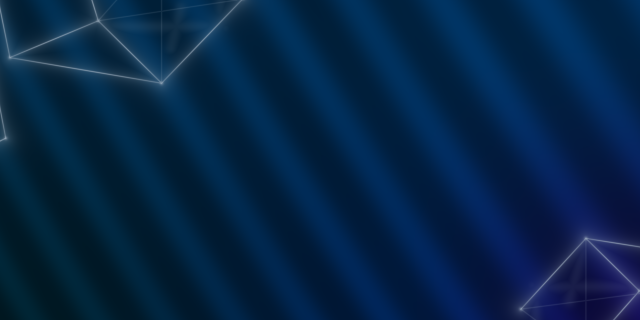
Reproduce this background procedurally as a Shadertoy shader.

```glsl
#define STRIPE_SLANT 0.55
#define STRIPE_FAN 0.05
#define STRIPE_DARK 0.80
#define STRIPE_BRIGHT 1.27
#define LINE_WIDTH 0.0024
#define HALO_SIZE 0.020
#define HALO_GAIN 0.24
#define NODE_SIZE 0.006
#define GLOW_COLOR vec3(0.66, 0.72, 0.78)

const float TAU = 6.2831853;

// Vertices of the upper left and lower right wireframes
const vec2 A = vec2(0.031, 0.820);
const vec2 B = vec2(0.307, 0.935);
const vec2 C = vec2(0.505, 0.740);
const vec2 D = vec2(0.760, 1.005);
const vec2 E = vec2(1.831, 0.255);
const vec2 F = vec2(1.628, 0.034);
const vec2 G = vec2(1.998, 0.091);
const vec2 H = vec2(0.018, 0.568);

const vec2 nodes[8] = vec2[8](A, B, C, D, E, F, G, H);

// Bright edges, each as start and end
const vec4 edges[12] = vec4[12](
    vec4(A, B), vec4(A, C), vec4(B, C), vec4(C, D),
    vec4(A, -0.04, 1.17), vec4(B, 0.275, 1.04),
    vec4(H, -0.04, 0.87), vec4(H, -0.03, 0.545),
    vec4(E, F), vec4(E, G), vec4(E, 2.04, 0.222), vec4(G, 1.90, -0.02));

// Thin edges first, then soft beams
const vec4 backEdges[12] = vec4[12](
    vec4(B, 0.40, 1.04), vec4(C, 0.505, 1.05), vec4(B, 0.74, 1.0),
    vec4(E, 1.831, -0.05), vec4(F, 2.04, 0.088), vec4(F, 1.70, -0.02),
    vec4(0.34, 0.917, 0.70, 0.917), vec4(0.69, 0.92, 0.69, 1.03),
    vec4(0.565, 0.974, 0.535, 0.85), vec4(1.667, 0.104, 2.0, 0.104),
    vec4(1.674, 0.104, 1.674, -0.03), vec4(E, 1.779, 0.06));

// Distance to a segment, and the position along it from 0 to 1
vec2 segmentSpan(vec2 p, vec4 s) {
    vec2 along = s.zw - s.xy;
    vec2 offset = p - s.xy;
    float t = clamp(dot(offset, along) / dot(along, along), 0.0, 1.0);
    return vec2(length(offset - along * t), t);
}

float softLine(float d, float width) {
    return exp(-d * d / (width * width));
}

// Corner hues, blended and modulated by slanted folds
vec3 foldedBackdrop(vec2 p) {
    float across = clamp(p.x * 0.5, 0.0, 1.0);
    vec3 top = mix(vec3(0.0, 0.145, 0.25), vec3(0.0, 0.165, 0.325), across);
    vec3 bottom = mix(vec3(0.0, 0.115, 0.16), vec3(0.0, 0.115, 0.295), smoothstep(0.0, 0.75, across));
    bottom = mix(bottom, vec3(0.055, 0.03, 0.27), smoothstep(0.6, 1.0, across));
    vec3 base = mix(bottom, top, smoothstep(-0.1, 0.95, p.y));

    // Folds widen toward the right, with narrow crests
    float u = p.x - (STRIPE_SLANT + STRIPE_FAN * p.x) * (1.0 - p.y);
    float phase = 4.846 * u - 0.522 * u * u + 0.302;
    float fold = pow(0.5 + 0.5 * cos(TAU * phase), 1.35);
    fold += 0.07 * sin(9.0 * u + 2.0 * p.y) * sin(5.0 * p.y + 3.0 * u);
    return base * mix(STRIPE_DARK, STRIPE_BRIGHT, fold);
}

float wireframeLight(vec2 p) {
    float core = 0.0;
    float halo = 0.0;
    for (int i = 0; i < 12; i++) {
        // Edges glint most near their middle
        vec2 span = segmentSpan(p, edges[i]);
        float glint = 0.20 + 0.22 * sin(0.5 * TAU * span.y);
        core = max(core, glint * softLine(span.x, LINE_WIDTH));
        halo = max(halo, exp(-span.x / HALO_SIZE));

        float back = segmentSpan(p, backEdges[i]).x;
        if (i < 6) core = max(core, 0.12 * softLine(back, LINE_WIDTH));
        else halo = max(halo, 0.42 * softLine(back, HALO_SIZE));
    }

    // Sparks with a wide bloom at the vertices
    float spark = 0.0;
    for (int i = 0; i < 8; i++) {
        float d = length(p - nodes[i]);
        spark += 0.28 * softLine(d, NODE_SIZE) + 0.11 * exp(-d / 0.035);
    }
    return core + HALO_GAIN * halo + spark;
}

void mainImage(out vec4 fragColor, in vec2 fragCoord) {
    vec2 p = fragCoord / iResolution.y;
    p.x *= 2.0 * iResolution.y / iResolution.x;
    vec3 color = foldedBackdrop(p);
    color = mix(color, GLOW_COLOR, clamp(wireframeLight(p), 0.0, 1.0));
    fragColor = vec4(color, 1.0);
}
```
